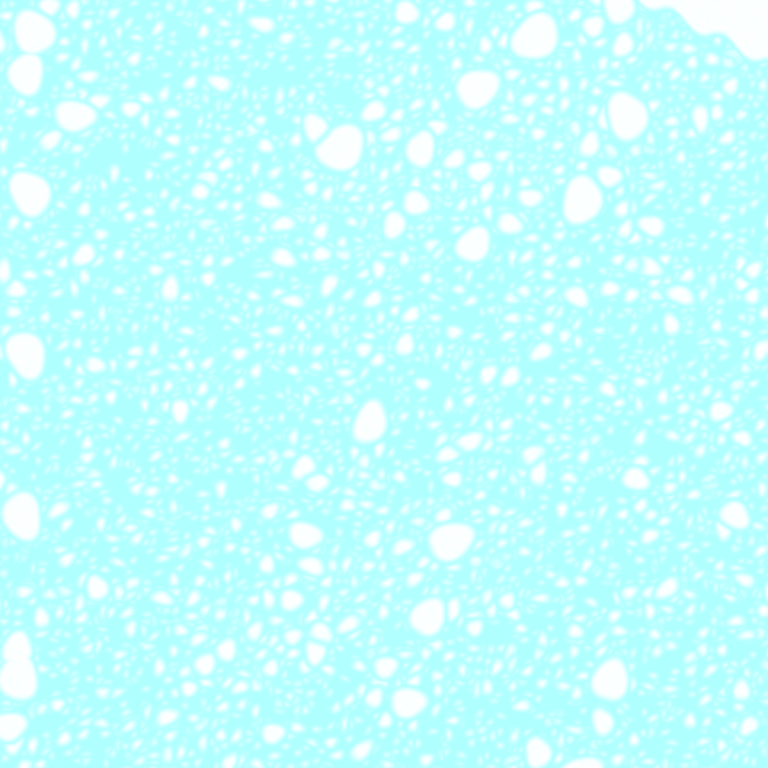
Reproduce this texture procedurally as a Shadertoy shader.

```glsl
// Soft white bubbles of many sizes, leaning along a diagonal, on pale cyan.

vec4 hash4(vec2 cell) {
    vec4 n = vec4(dot(cell, vec2(127.1, 311.7)), dot(cell, vec2(269.5, 183.3)),
                  dot(cell, vec2(419.2, 371.9)), dot(cell, vec2(83.7, 237.1)));
    return fract(sin(n) * 43758.5);
}

// How crowded the bubbles are: two slanted bands and the left margin.
float crowding(vec2 p) {
    float slant = p.y - 0.4 * p.x;
    float upper = exp(-pow((slant - 0.57) / 0.11, 2.0)) * smoothstep(0.25, 0.5, p.x);
    float lower = exp(-pow((slant - 0.02) / 0.1, 2.0))
                * smoothstep(0.1, 0.3, p.x) * (1.0 - smoothstep(0.65, 0.85, p.x));
    float margin = 1.0 - smoothstep(0.0, 0.12, p.x);
    float drift = sin(p.x * 17.0 + 2.0 * sin(p.y * 11.0)) * sin(p.y * 19.0 - p.x * 7.0);
    return 0.2 + 0.6 * upper + 0.45 * lower + 0.2 * margin + 0.1 * drift;
}

// Signed distance to a wobbly ellipse, in canvas units.
float bubble(vec2 q, float angle, vec2 radii, float phase) {
    float c = cos(angle), s = sin(angle);
    q = vec2(c * q.x + s * q.y, c * q.y - s * q.x) / radii;
    float around = atan(q.y, q.x);
    float wobble = 0.07 * sin(3.0 * around + phase) + 0.05 * sin(2.0 * around - phase);
    return (length(q) - 1.0 + wobble) * radii.y;
}

// Jittered cellular bubbles, with a thin wall kept between neighbours.
float bubbleLayer(vec2 p, float cells, float base, float gain, float roundness) {
    vec2 home = floor(p * cells);
    float nearest = 1.0, second = 1.0;
    for (int j = -1; j <= 1; j++) {
        for (int i = -1; i <= 1; i++) {
            vec2 cell = home + vec2(i, j);
            vec4 place = hash4(cell + cells);
            vec4 form = hash4(cell + cells * 3.0 + 0.5);
            vec2 centre = (cell + 0.1 + 0.8 * place.xy) / cells;
            if (place.z > base + gain * crowding(centre)) continue;
            float size = mix(0.27, 0.46, form.x) / cells;
            float ratio = mix(roundness, 1.0, form.y * 0.7);
            float angle = 0.65 + 2.2 * (form.z - 0.5);
            float d = bubble(p - centre, angle, size * vec2(1.0, ratio), 6.28 * form.w);
            second = min(second, max(nearest, d));
            nearest = min(nearest, d);
        }
    }
    return max(nearest, 0.5 * (nearest - second) + 0.002);
}

// Larger bubbles push the smaller ones away, leaving a cyan rim.
float stack(float ink, float d) {
    float rim = smoothstep(0.0, 0.008, d);
    return max(ink * rim, 1.0 - smoothstep(-0.006, 0.004, d));
}

void mainImage(out vec4 fragColor, in vec2 fragCoord) {
    vec2 p = fragCoord / iResolution.xy;

    // Scattered bubbles, fine to large
    float ink = 0.85 * stack(0.0, bubbleLayer(p, 76.0, 0.5, 0.3, 0.5));
    ink = stack(ink, bubbleLayer(p, 43.0, 0.4, 0.45, 0.45));
    ink = stack(ink, bubbleLayer(p, 25.0, 0.04, 0.6, 0.55));

    // Biggest bubbles, plus an even column down the left edge
    float row = floor((p.y - 0.013) / 0.21);
    vec2 columnCentre = vec2(0.024 + 0.005 * row, 0.118 + 0.21 * row);
    float column = bubble(p - columnCentre, 1.9, vec2(0.031, 0.026), row);
    ink = stack(ink, min(bubbleLayer(p, 14.0, -0.05, 0.48, 0.7), column));

    // Open upper right corner with a scalloped border
    float corner = 1.276 - dot(p, vec2(0.45, 0.9)) + 0.007 * sin(p.x * 95.0);
    ink = stack(ink, corner);

    // Faint haze in the ground and faint veins inside the bubbles
    float veins = sin(p.x * 210.0 + 3.0 * sin(p.y * 130.0)) * sin(p.y * 180.0 - p.x * 90.0);
    ink = mix(0.05 * crowding(p), 0.97 + 0.03 * veins, ink);

    fragColor = vec4(mix(vec3(0.685, 1.0, 1.0), vec3(0.995, 1.0, 1.0), ink), 1.0);
}
```
